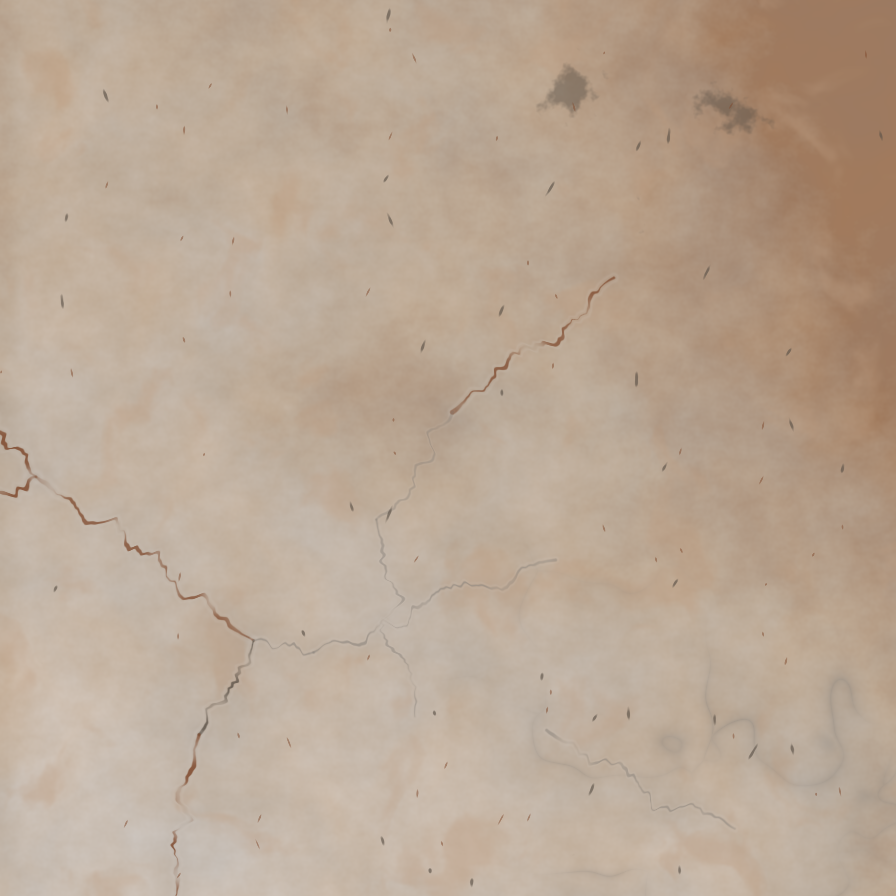
Reproduce this texture procedurally as a WebGL 2 fragment shader.

```glsl
#version 300 es
precision highp float;

uniform vec2 u_resolution;
out vec4 fragColor;

const float PI = 3.14159;
const vec3 PALE = vec3(0.82, 0.78, 0.745);
const vec3 SAND = vec3(0.74, 0.67, 0.595);
const vec3 UMBER = vec3(0.62, 0.48, 0.375);
const vec3 SLATE = vec3(0.56, 0.53, 0.50);
const vec3 RUST = vec3(0.50, 0.29, 0.18);
const vec3 SOOT = vec3(0.36, 0.32, 0.28);

vec2 hash2(vec2 p) {
  vec3 q = fract(p.xyx * vec3(0.1031, 0.1030, 0.0973));
  q += dot(q, q.yzx + 33.33);
  return fract((q.xx + q.yz) * q.zy);
}

float cornerSlope(vec2 cell, vec2 offset) {
  float angle = 2.0 * PI * hash2(cell).x;
  return dot(vec2(cos(angle), sin(angle)), offset);
}

float gradientNoise(vec2 p) {
  vec2 i = floor(p), f = p - i;
  vec2 w = f * f * f * (f * (f * 6.0 - 15.0) + 10.0);
  vec2 e = vec2(1.0, 0.0);
  float low = mix(cornerSlope(i, f), cornerSlope(i + e, f - e), w.x);
  float high = mix(cornerSlope(i + e.yx, f - e.yx), cornerSlope(i + 1.0, f - 1.0), w.x);
  return mix(low, high, w.y);
}

float fbm(vec2 p, int octaves) {
  float sum = 0.0, gain = 1.0;
  for (int i = 0; i < octaves; i++) {
    sum += gain * gradientNoise(p);
    p = mat2(1.6, 1.2, -1.2, 1.6) * p + 17.3;
    gain *= 0.55;
  }
  return sum;
}

float blob(vec2 p, vec2 center, vec2 size) {
  vec2 d = (p - center) / size;
  return exp(-dot(d, d));
}

// Distance to a line that wanders between two fixed ends
float crackDistance(vec2 p, vec2 a, vec2 b, float wander) {
  vec2 axis = b - a;
  float t = clamp(dot(p - a, axis) / dot(axis, axis), 0.0, 1.0);
  vec2 normal = normalize(vec2(-axis.y, axis.x));
  float bend = wander * sin(PI * t) * fbm(a * 31.0 + axis * t * 18.0, 4);
  return length(p - a - axis * t - normal * bend);
}

// Line of uneven width with a pale lip and a faint damp halo
vec3 drawCrack(vec3 base, vec2 p, vec2 a, vec2 b, float width, float strength, vec3 tint) {
  float d = crackDistance(p, a, b, 0.035);
  float px = 1.0 / u_resolution.y;
  float uneven = width * (0.85 + 1.3 * gradientNoise(p * 38.0));
  float line = 1.0 - smoothstep(uneven - px, uneven + px, d);
  float broken = smoothstep(-0.5, 0.15, gradientNoise(p * 27.0 + 5.0));
  float lip = blob(vec2(d, 0.0), vec2(width * 2.2, 0.0), vec2(width, 1.0));
  base = mix(base, SLATE, 0.16 * strength * exp(-d / 0.013));
  base = mix(base, PALE, 0.22 * strength * lip);
  return mix(base, tint, strength * line * broken);
}

// Gap between the two nearest cell centres: zero on cell borders
float cellBorder(vec2 p) {
  vec2 i = floor(p);
  float nearest = 9.0, second = 9.0;
  for (int y = -1; y <= 1; y++)
    for (int x = -1; x <= 1; x++) {
      vec2 cell = i + vec2(x, y);
      float d = length(cell + 0.15 + 0.7 * hash2(cell) - p);
      second = min(second, max(nearest, d));
      nearest = min(nearest, d);
    }
  return second - nearest;
}

// Sparse upright flecks, one at most per grid cell
float flecks(vec2 p, float count, float chance) {
  vec2 cell = floor(p * count), rnd = hash2(cell + 71.0), shape = hash2(cell + 9.0);
  vec2 d = fract(p * count) - 0.3 - 0.4 * rnd;
  d.x += d.y * (shape.x - 0.6);
  d /= vec2(0.045, 0.06 + 0.14 * shape.y);
  float soft = 1.0 - smoothstep(0.4, 1.2, length(d) + 0.4 * gradientNoise(p * 150.0));
  return soft * step(hash2(cell + 37.0).x, chance);
}

void main() {
  vec2 uv = gl_FragCoord.xy / u_resolution;
  vec2 warp = vec2(fbm(uv * 5.0, 3), fbm(uv * 5.0 + 40.0, 3));
  vec2 bent = uv + 0.05 * warp;

  // Broad shading from pale lower left to brown upper right
  float tone = 0.6 + 1.45 * bent.y + 1.15 * bent.x;
  tone += 2.2 * smoothstep(0.55, 1.0, bent.x) * smoothstep(0.1, 0.9, bent.y);
  tone += 0.5 * smoothstep(0.85, 1.0, uv.x) + 0.6 * smoothstep(0.03, 0.0, uv.x);
  tone += 1.0 * blob(bent, vec2(0.42, 0.53), vec2(0.10, 0.08));
  tone += 0.7 * fbm(bent * 6.0 + 3.0, 4) + 0.45 * fbm(uv * 24.0, 4);
  tone += 0.22 * gradientNoise(uv * vec2(70.0, 110.0)) + 0.15 * gradientNoise(uv * 210.0);
  vec3 color = mix(PALE, SAND, clamp(tone / 2.2, 0.0, 1.0));
  color = mix(color, UMBER, clamp((tone - 2.2) / 2.8, 0.0, 1.0));

  // Warm and cool clouding
  float warmth = fbm(bent * 7.0 + 80.0, 4);
  color += vec3(0.022, 0.0, -0.022) * warmth;
  float peach = smoothstep(0.15, 0.6, fbm(bent * 10.0 + 21.0, 4));
  color = mix(color, vec3(0.74, 0.61, 0.50), 0.35 * peach);

  // Soft grey veins
  float border = cellBorder(uv * 5.0 + 0.6 * warp);
  float veinArea = smoothstep(0.45, 0.7, uv.x) * smoothstep(0.45, 0.25, uv.y);
  float veinFade = smoothstep(-0.25, 0.3, gradientNoise(uv * 7.0 + 13.0));
  float vein = 0.22 * exp(-border / 0.11) + 0.16 * exp(-border / 0.02);
  color = mix(color, SLATE, vein * veinArea * veinFade * 1.3);

  // Sooty stains
  float stainArea = blob(uv, vec2(0.635, 0.90), vec2(0.05, 0.04));
  stainArea += blob(uv, vec2(0.81, 0.875), vec2(0.05, 0.035));
  stainArea += 0.7 * blob(uv, vec2(0.713, 0.76), vec2(0.012, 0.035));
  float stain = smoothstep(0.5, 0.95, stainArea + 0.7 * fbm(uv * 32.0, 4) - 0.1);
  color = mix(color, SOOT, 0.5 * stain);

  // Open rusty cracks
  vec2 fork = vec2(0.04, 0.468), joint = vec2(0.283, 0.285), knee = vec2(0.505, 0.54);
  color = drawCrack(color, uv, vec2(-0.01, 0.54), fork, 0.0028, 0.85, RUST);
  color = drawCrack(color, uv, vec2(-0.01, 0.43), fork, 0.0032, 0.85, RUST);
  color = drawCrack(color, uv, fork, joint, 0.0021, 0.75, RUST);
  color = drawCrack(color, uv, joint, vec2(0.222, 0.18), 0.0019, 0.85, SOOT);
  color = drawCrack(color, uv, vec2(0.222, 0.18), vec2(0.193, -0.01), 0.0021, 0.85, RUST);
  color = drawCrack(color, uv, vec2(0.685, 0.69), knee, 0.0019, 0.75, RUST);

  // Hairline cracks
  vec2 bend = vec2(0.42, 0.42), dip = vec2(0.35, 0.272);
  color = drawCrack(color, uv, knee, bend, 0.0012, 0.4, SLATE);
  color = drawCrack(color, uv, bend, vec2(0.463, 0.2), 0.0013, 0.5, SLATE);
  color = drawCrack(color, uv, joint, dip, 0.0014, 0.6, SLATE);
  color = drawCrack(color, uv, dip, vec2(0.62, 0.375), 0.0014, 0.6, SLATE);
  color = drawCrack(color, uv, vec2(0.61, 0.185), vec2(0.82, 0.075), 0.0014, 0.55, SLATE);

  // Scattered pits and flecks
  color = mix(color, SOOT, 0.65 * flecks(uv, 22.0, 0.06));
  color = mix(color, RUST, 0.5 * flecks(uv + 0.37, 34.0, 0.05));
  fragColor = vec4(clamp(color, 0.0, 1.0), 1.0);
}
```
